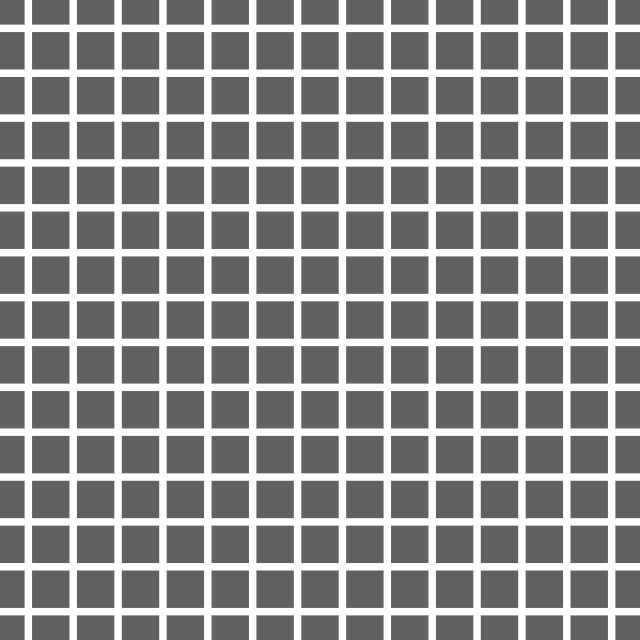
Reproduce this pattern procedurally as a three.js fragment shader.

```glsl
varying vec2 vUv;

const float REPEATS = 14.263;
const float TILE_SIDE = 0.8333;
const vec3 TILE_COLOR = vec3(0.38);
const vec3 LINE_COLOR = vec3(1.0);

// Signed distance to a centred square, negative inside
float squareDistance(vec2 p, float side) {
  vec2 d = abs(p) - 0.5 * side;
  return max(d.x, d.y);
}

// Coverage of a shape, smoothed over one screen sample
float coverage(float distance, float sampleWidth) {
  return clamp(0.5 - distance / sampleWidth, 0.0, 1.0);
}

void main() {
  // Grid with one tile centred on the canvas
  vec2 grid = (vUv - 0.5) * REPEATS;
  vec2 cell = fract(grid + 0.5) - 0.5;

  // Width taken before fract, so cell borders stay clean
  vec2 width = fwidth(grid);
  float tile = coverage(squareDistance(cell, TILE_SIDE), max(width.x, width.y));

  gl_FragColor = vec4(mix(LINE_COLOR, TILE_COLOR, tile), 1.0);
}
```
